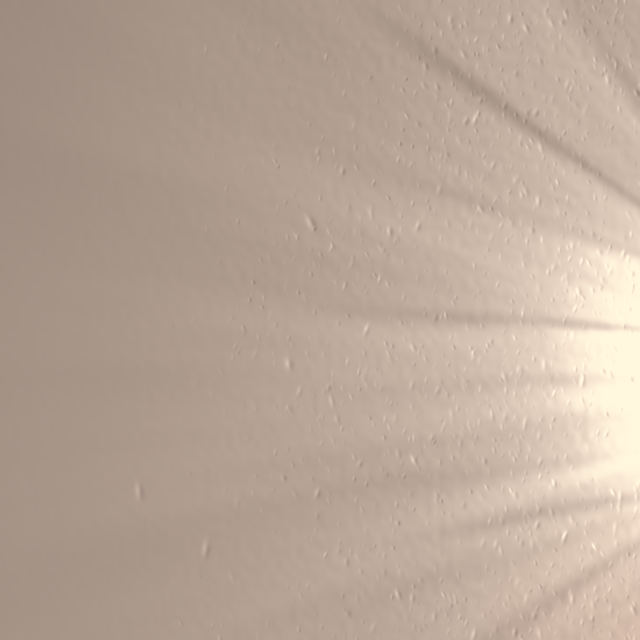
A Shadertoy shader for this texture:

```glsl
const vec3 SHADE = vec3(0.65, 0.58, 0.53);
const vec3 LIT = vec3(0.91, 0.83, 0.76);
const vec3 HOT = vec3(1.0, 0.97, 0.87);
const float SHADE_LEVEL = 0.65;
const float LIT_LEVEL = 0.91;

const vec2 LAMP = vec2(1.05, 0.36);       // centre of the glow
const vec2 UPPER_GLOW = vec2(1.02, 0.54);
const vec2 FAN_PIVOT = vec2(1.38, 0.41);  // where the soft folds converge
const float AMBIENT = 0.602;
const float GLOW = 0.36;
const float GLOW_REACH = 0.5;
const float FAN_DEPTH = 0.055;
const float DENT_DEPTH = 0.105;
const float GRAIN_DEPTH = 0.035;

// Creases: height at the right edge, slope, half width, depth
const int CREASES = 9;
const vec4 CREASE[CREASES] = vec4[](
    vec4(0.844, -1.50, 0.014, 0.060),
    vec4(0.681, -0.71, 0.010, 0.075),
    vec4(0.603, -0.32, 0.012, 0.045),
    vec4(0.486, -0.07, 0.009, 0.075),
    vec4(0.408, 0.03, 0.012, 0.035),
    vec4(0.292, 0.12, 0.012, 0.040),
    vec4(0.225, 0.18, 0.012, 0.060),
    vec4(0.147, 0.64, 0.017, 0.070),
    vec4(0.196, 0.33, 0.014, 0.030));

// Larger lone dents: centre, half length, tilt
const int MARKS = 4;
const vec4 MARK[MARKS] = vec4[](
    vec4(0.218, 0.232, 0.012, 0.15),
    vec4(0.322, 0.141, 0.012, -0.1),
    vec4(0.452, 0.431, 0.009, 0.2),
    vec4(0.486, 0.652, 0.012, 0.45));

vec3 hash3(vec2 p) {
    vec3 q = fract(p.xyx * vec3(0.1031, 0.1030, 0.0973));
    q += dot(q, q.yxz + 33.33);
    return fract((q.xxy + q.yzz) * q.zyx);
}

float valueNoise(vec2 p) {
    vec2 cell = floor(p), f = fract(p);
    f = f * f * (3.0 - 2.0 * f);
    float low = mix(hash3(cell).x, hash3(cell + vec2(1, 0)).x, f.x);
    float high = mix(hash3(cell + vec2(0, 1)).x, hash3(cell + vec2(1, 1)).x, f.x);
    return mix(low, high, f.y);
}

// Soft oval pit: lit on its left wall, shaded on its right; bias lifts or sinks it
float dent(vec2 p, vec2 halfSize, float tilt, float bias) {
    float c = cos(tilt), s = sin(tilt);
    vec2 q = vec2(c * p.x + s * p.y, c * p.y - s * p.x) / halfSize;
    return (bias - 2.3 * (q.x - 0.3 * q.y)) * exp(-dot(q, q));
}

float scatterDents(vec2 uv, float cells, float chance) {
    vec2 home = floor(uv * cells);
    float sum = 0.0;
    for (int j = -1; j <= 1; j++)
    for (int i = -1; i <= 1; i++) {
        vec2 cell = home + vec2(i, j);
        vec3 place = hash3(cell + cells);
        vec3 kind = hash3(cell + cells * 3.0 + 17.0);
        vec2 offset = uv - (cell + place.xy) / cells;
        vec2 halfSize = vec2(0.14, 0.2 + 0.14 * kind.x) / cells;
        float present = smoothstep(0.0, 0.15, chance - place.z);
        float strength = present * (0.25 + 0.75 * kind.y * kind.y);
        sum += strength * dent(offset, halfSize, kind.z * 0.9 - 0.35, 1.6 * kind.x - 0.7);
    }
    return sum;
}

float creaseShade(vec2 uv) {
    float sum = 0.0;
    float away = 1.0 - uv.x;
    for (int i = 0; i < CREASES; i++) {
        vec4 c = CREASE[i];
        float wander = valueNoise(vec2(away * 7.0, float(i) * 5.3));
        float d = (uv.y - c.x + c.y * away) * inversesqrt(1.0 + c.y * c.y);
        d += 0.012 * (wander - 0.5) * smoothstep(0.0, 0.3, away);
        float w = c.z * (0.75 + 1.9 * away);
        float valley = exp(-d * d / (w * w));
        float ridge = exp(-pow((d + 2.4 * w) / (1.7 * w), 2.0));
        float fade = 1.0 - smoothstep(0.1, 0.6, away);
        float broken = 0.55 + 0.75 * valueNoise(vec2(away * 11.0 + 9.0, float(i) * 3.7));
        sum += c.w * fade * broken * (0.35 * ridge - valley);
    }
    return sum;
}

void mainImage(out vec4 fragColor, in vec2 fragCoord) {
    vec2 uv = fragCoord / iResolution.xy;
    float nearLamp = smoothstep(0.0, 0.95, uv.x);

    // Broad falloff with two hot areas on the right edge
    float d = length((uv - LAMP) * vec2(1.0, 0.72));
    float level = AMBIENT + GLOW * exp(-d / GLOW_REACH);
    level += 0.14 * exp(-dot(uv - LAMP, uv - LAMP) / 0.03);
    vec2 upper = (uv - UPPER_GLOW) / vec2(0.2, 0.11);
    level += 0.10 * exp(-dot(upper, upper));
    level -= 0.025 * (1.0 - uv.x) * smoothstep(0.3, 1.0, uv.y);

    // Radiating folds
    vec2 arm = uv - FAN_PIVOT;
    float angle = atan(arm.y, -arm.x);
    float fan = valueNoise(vec2(angle * 13.0 + 20.0, length(arm) * 2.5)) - 0.5;
    fan += 0.5 * (valueNoise(vec2(angle * 34.0 + 70.0, length(arm) * 4.0)) - 0.5);
    level += FAN_DEPTH * fan * mix(0.2, 1.0, nearLamp) + creaseShade(uv);

    // Pitted surface and fine grain
    float patches = valueNoise(uv * 7.0 + 4.0);
    float chance = smoothstep(0.08, 0.85, uv.x) * (0.2 + 0.7 * patches);
    float pits = scatterDents(uv, 41.0, chance * 0.6) + 0.85 * scatterDents(uv, 62.0, chance);
    for (int i = 0; i < MARKS; i++)
        pits += 0.9 * dent(uv - MARK[i].xy, vec2(0.005, MARK[i].z), MARK[i].w, 0.4);
    level += DENT_DEPTH * pits * mix(0.6, 1.0, nearLamp);
    vec2 grain = uv * vec2(90.0, 75.0);
    float relief = valueNoise(grain) - valueNoise(grain + vec2(0.5, 0.3));
    level += GRAIN_DEPTH * relief * mix(0.12, 1.0, nearLamp);

    // Tone to colour, with a slight blush low on the right
    vec3 color = SHADE + (LIT - SHADE) * (level - SHADE_LEVEL) / (LIT_LEVEL - SHADE_LEVEL);
    color = mix(color, HOT, smoothstep(LIT_LEVEL - 0.01, 1.05, level));
    float blush = smoothstep(0.6, 1.0, uv.x) * (1.0 - smoothstep(0.0, 0.25, uv.y));
    color += blush * vec3(0.025, 0.004, 0.0);
    fragColor = vec4(clamp(color, 0.0, 1.0), 1.0);
}
```
